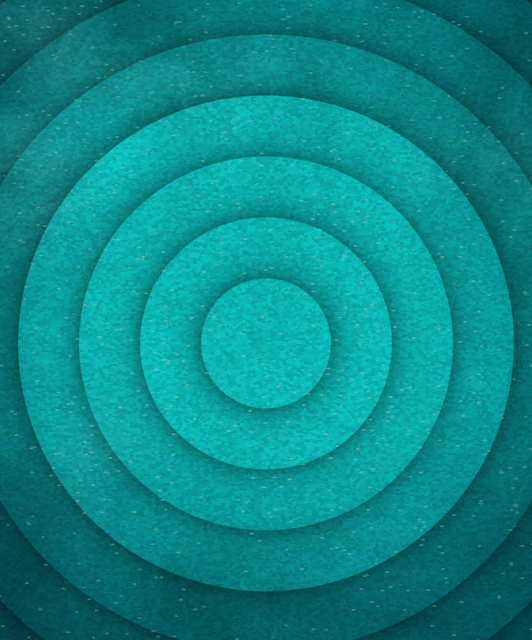
Write a Shadertoy shader that draws this background.

```glsl
#define CENTER_Y 0.4635
#define FIRST_RADIUS 0.1015
#define RING_STEP 0.0953
#define SHADOW_DEPTH 0.36
#define SHADOW_WIDTH 0.021
#define GLOW_CENTER_Y 0.555
#define OUTER_DIM 0.86
#define GRAIN_CELLS 210.0
#define GRAIN_AMOUNT 0.20
#define SPECK_AMOUNT 0.50
#define CLOUD_AMOUNT 0.09

const vec3 BRIGHT_TEAL = vec3(0.045, 0.715, 0.705);
const vec3 DEEP_TEAL = vec3(0.010, 0.350, 0.380);
const vec3 HAZE = vec3(0.36, 0.67, 0.65);
const vec3 SPECK = vec3(0.62, 0.72, 0.68);

vec3 hash3(vec2 p) {
    vec3 q = fract(vec3(p.xyx) * vec3(0.1031, 0.1030, 0.0973));
    q += dot(q, q.yxz + 33.33);
    return fract((q.xxy + q.yzz) * q.zyx);
}

// Cellular noise: x = nearest distance, y = random value of that cell
vec2 cellular(vec2 p) {
    vec2 cell = floor(p), nearest = vec2(9.0, 0.0);
    for (int j = -1; j <= 1; j++)
    for (int i = -1; i <= 1; i++) {
        vec2 neighbor = cell + vec2(i, j);
        vec3 h = hash3(neighbor + 100.0);
        float d = length(neighbor + h.xy - p);
        if (d < nearest.x) nearest = vec2(d, h.z);
    }
    return nearest;
}

// Layered, warped sines in roughly -1..1
float clouds(vec2 p) {
    float sum = 0.0, amplitude = 0.5;
    for (int i = 0; i < 7; i++) {
        p = mat2(0.80, 0.60, -0.60, 0.80) * p * 1.75 + 2.3;
        p += 0.7 * sin(p.yx * 0.8 + sum);
        sum += amplitude * sin(p.x) * cos(p.y);
        amplitude *= 0.68;
    }
    return sum;
}

float blob(vec2 p, vec2 center, vec2 size) {
    vec2 q = (p - center) / size;
    return exp(-dot(q, q));
}

// Stacked discs, largest first, each casting a soft shadow outward
float discShading(float r, float pixel) {
    float shade = 1.0;
    for (int i = 6; i >= 0; i--) {
        float d = r - FIRST_RADIUS - RING_STEP * float(i);
        float shadow = SHADOW_DEPTH * exp(-max(d, 0.0) / SHADOW_WIDTH);
        float cover = 1.0 - smoothstep(-pixel, pixel, d);
        shade = mix(shade * (1.0 - shadow), 1.0, cover);
    }
    return shade;
}

void mainImage(out vec4 fragColor, in vec2 fragCoord) {
    float pixel = 1.0 / iResolution.y;
    vec2 p = (fragCoord - vec2(0.5 * iResolution.x, 0.0)) * pixel;
    float r = length(p - vec2(0.0, CENTER_Y));

    // Broad light and darker outer rings
    float glowDistance = length(p - vec2(0.0, GLOW_CENTER_Y));
    vec3 color = mix(BRIGHT_TEAL, DEEP_TEAL, smoothstep(0.20, 0.72, glowDistance));
    float rimRadius = FIRST_RADIUS + 3.0 * RING_STEP;
    float outside = smoothstep(-pixel, pixel, r - rimRadius);
    color *= mix(1.0, OUTER_DIM, outside);
    color *= discShading(r, pixel);

    // Mottled paper, strongest toward the borders
    float mottling = clouds(p * 5.0);
    float edge = smoothstep(0.18, 0.50, r);
    color *= 1.0 + CLOUD_AMOUNT * mottling * (0.35 + 1.6 * edge);

    // Pale worn areas and one dark stain
    float worn = blob(p, vec2(-0.37, 0.95), vec2(0.12, 0.08))
               + blob(p, vec2(-0.38, 0.70), vec2(0.09, 0.11))
               + blob(p, vec2(0.36, 0.74), vec2(0.10, 0.07))
               + 0.6 * blob(p, vec2(-0.13, 0.89), vec2(0.16, 0.06))
               + 0.5 * blob(p, vec2(-0.26, 0.28), vec2(0.08, 0.10));
    color = mix(color, HAZE, 0.24 * worn * clamp(0.6 + mottling, 0.0, 1.2));
    float stain = blob(p, vec2(0.30, 0.66), vec2(0.05, 0.045));
    color *= 1.0 - 0.20 * stain * clamp(0.7 + mottling, 0.0, 1.3);

    // Fine fibrous grain
    vec2 grain = cellular(p * GRAIN_CELLS * vec2(0.8, 1.25));
    color *= 1.0 + GRAIN_AMOUNT * (grain.y - 0.5) * (1.0 - 0.5 * grain.x);

    // Sparse pale dashes
    vec2 flake = cellular(p * GRAIN_CELLS * vec2(0.48, 1.0) + 37.0);
    float density = 0.035 + 0.03 * worn + 0.025 * mottling;
    float speck = step(1.0 - density, flake.y) * (1.0 - smoothstep(0.15, 0.50, flake.x));
    color = mix(color, SPECK, SPECK_AMOUNT * speck * (1.0 - 0.35 * edge));

    fragColor = vec4(clamp(color, 0.0, 1.0), 1.0);
}
```
